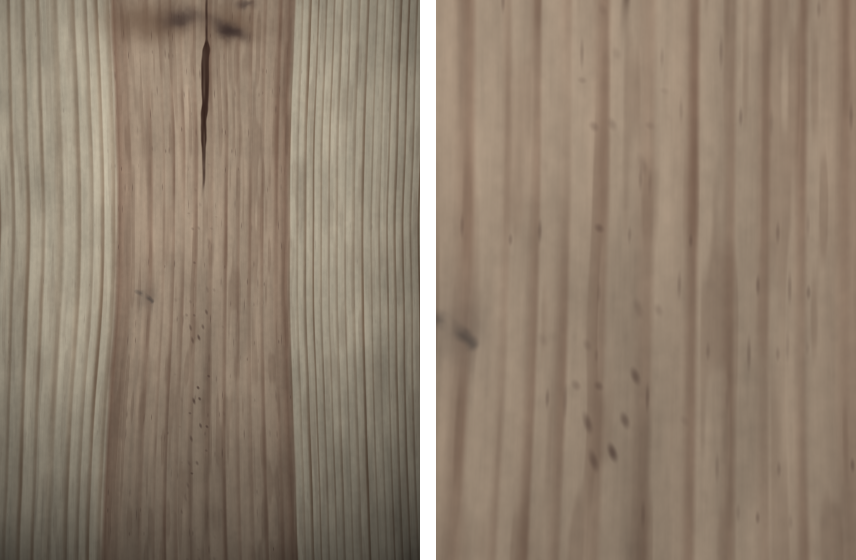
Left, the full canvas; right, a detail of the centre.
Write a WebGL 2 fragment shader that draws this texture.

```glsl
#version 300 es
precision highp float;

uniform vec2 u_resolution;
out vec4 fragColor;

float hash(vec2 p) {
    vec3 q = fract(p.xyx * vec3(0.1031, 0.1030, 0.0973));
    q += dot(q, q.yzx + 33.33);
    return fract((q.x + q.y) * q.z);
}

float noise(vec2 p) {
    vec2 i = floor(p), f = fract(p);
    f = f * f * (3.0 - 2.0 * f);
    float low = mix(hash(i), hash(i + vec2(1, 0)), f.x);
    float high = mix(hash(i + vec2(0, 1)), hash(i + vec2(1, 1)), f.x);
    return mix(low, high, f.y);
}

float fbm(vec2 p) {
    float sum = 0.0, amp = 0.5;
    for (int i = 0; i < 4; i++) {
        sum += amp * noise(p);
        p = p * 2.03 + 17.1;
        amp *= 0.5;
    }
    return sum;
}

float segmentDistance(vec2 p, vec2 a, vec2 b) {
    vec2 d = b - a;
    return length(p - a - d * clamp(dot(p - a, d) / dot(d, d), 0.0, 1.0));
}

float softSpot(vec2 p, vec2 center, vec2 radius) {
    vec2 d = (p - center) / radius;
    return exp(-dot(d, d));
}

// Growth rings: latewood lines of varied width and strength, with a faint shoulder
float rings(float phase, float y, float fading) {
    float id = floor(phase), t = fract(phase);
    float strength = mix(0.45, 1.0, hash(vec2(id, 4.0)));
    float fade = mix(1.0, 1.5 * noise(vec2(id * 3.7, y * 5.0)), fading);
    float start = mix(0.35, 0.58, hash(vec2(id, 9.0)));
    float line = smoothstep(start, 0.76, t) * (1.0 - smoothstep(0.78, 0.95, t));
    float shoulder = smoothstep(0.0, 0.6, t) * (1.0 - smoothstep(0.8, 1.0, t));
    return (0.8 * line + 0.2 * shoulder) * strength * fade;
}

// Thin broken streaks along the grain
float streaks(vec2 p, vec2 scale, float threshold) {
    float shape = noise(p * scale) * (0.6 + 0.5 * noise(p * scale * 0.31 + 5.0));
    return smoothstep(threshold, threshold + 0.25, shape);
}

// Short vertical pores scattered over a jittered grid
float flecks(vec2 p, vec2 grid, float density) {
    vec2 cell = floor(p * grid), f = fract(p * grid);
    vec2 center = 0.35 + 0.3 * vec2(hash(cell + 3.1), hash(cell + 8.7));
    vec2 d = abs(f - center) / vec2(0.24, 0.1 + 0.22 * hash(cell + 5.3));
    float present = step(hash(cell + 21.0), density) * mix(0.3, 1.0, hash(cell + 2.0));
    return present * (1.0 - smoothstep(0.1, 1.3, length(d)));
}

// Split running down from the top: hairline, wide belly, long taper
float crack(vec2 p) {
    float center = 0.483 + 0.021 * (p.y - 0.86) + 0.004 * (noise(vec2(2.0, p.y * 22.0)) - 0.5);
    float belly = smoothstep(0.87, 1.17, p.y) * (1.0 - smoothstep(1.2, 1.245, p.y));
    float width = 0.002 + 0.008 * belly * (0.7 + 0.5 * noise(vec2(7.0, p.y * 45.0)));
    float body = 1.0 - smoothstep(width - 0.002, width + 0.003, abs(p.x - center));
    float broken = mix(0.4 + 0.6 * noise(vec2(3.0, p.y * 50.0)), 1.0, smoothstep(0.0, 0.3, belly));
    return body * broken * smoothstep(0.85, 0.9, p.y) * (0.7 + 0.3 * noise(p * vec2(220, 25)));
}

void main() {
    vec2 uv = gl_FragCoord.xy / u_resolution;
    vec2 p = gl_FragCoord.xy / u_resolution.x;

    // Straighten the gently bowed boards
    float wobble = 0.006 * (noise(vec2(p.x * 4.0, p.y * 5.0)) - 0.5);
    float leftBow = 0.038 * smoothstep(0.05, 0.6, uv.y) - 0.02 * smoothstep(0.65, 1.05, uv.y) - 0.025;
    float rightBow = 0.01 - 0.02 * sin(3.14 * clamp(1.0 - uv.y * 0.9, 0.0, 1.0));
    float bow = mix(leftBow, rightBow, smoothstep(0.2, 0.72, p.x));
    float x = p.x - wobble - bow * mix(0.5, 1.0, smoothstep(0.0, 0.25, p.x));

    // Dark heartwood between two pale sapwood bands
    float edge = x + 0.006 * (noise(vec2(x * 60.0, p.y * 9.0)) - 0.5);
    float heart = smoothstep(0.26, 0.274, edge) * (1.0 - smoothstep(0.692, 0.705, edge));
    float rim = heart * (exp(-abs(x - 0.274) / 0.016) + exp(-abs(x - 0.688) / 0.016));
    float phase = 30.0 * x + 22.0 * max(x - 0.69, 0.0) + 1.3 * noise(vec2(x * 11.0, 1.5));
    float ring = rings(phase, p.y, mix(0.35, 0.8, heart));

    vec3 sapColor = mix(vec3(0.71, 0.672, 0.592), vec3(0.46, 0.375, 0.30), 0.8 * ring);
    vec3 heartColor = mix(vec3(0.62, 0.55, 0.475), vec3(0.41, 0.31, 0.255), 0.58 * ring);
    vec3 color = mix(sapColor, heartColor, heart);
    color = mix(color, vec3(0.41, 0.30, 0.245), 0.55 * min(rim, 1.0));

    // Fibres, stains and fine surface grain
    float fibre = fbm(vec2(x * 110.0, p.y * 9.0)) - 0.47;
    float band = fbm(vec2(x * 26.0, p.y * 2.0) + 9.0) - 0.47;
    float mottle = fbm(p * vec2(12.0, 9.0)) - 0.47;
    float grain = fbm(p * vec2(120, 95)) - 0.47;
    color *= 1.0 + 0.15 * fibre + 0.15 * band + 0.16 * mottle + 0.07 * grain;
    float veins = streaks(vec2(x, p.y), vec2(120, 11), 0.46) * mix(0.1, 0.2, heart);
    color = mix(color, vec3(0.36, 0.27, 0.22), veins);

    float pores = flecks(vec2(x, p.y), vec2(120, 22), 0.1) * mix(0.1, 0.3, heart);
    float middle = softSpot(p, vec2(0.475, 0.4), vec2(0.045, 0.4));
    vec2 tilted = p + vec2(0.37 + 0.25 * p.y, 0.37);
    float specks = flecks(tilted, vec2(62, 34), 0.22) * middle;
    color = mix(color, vec3(0.26, 0.19, 0.17), clamp(pores + 0.65 * specks, 0.0, 0.7));
    color *= 1.0 - 0.08 * softSpot(p, vec2(0.475, 0.45), vec2(0.04, 0.5));

    // Knots with smoky halos
    vec2 k = p + 0.026 * vec2(fbm(p * 28.0) - 0.47, fbm(p * 28.0 + 40.0) - 0.47);
    float halo = softSpot(k, vec2(0.36, 1.28), vec2(0.1, 0.05)) + softSpot(k, vec2(0.56, 1.28), vec2(0.055, 0.05));
    float core = 0.75 * softSpot(k, vec2(0.435, 1.288), vec2(0.045, 0.02));
    core += softSpot(k + vec2(0.0, 0.4 * (k.x - 0.547)), vec2(0.547, 1.262), vec2(0.036, 0.019));
    core += 0.6 * softSpot(k, vec2(0.585, 1.328), vec2(0.02, 0.01));
    color = mix(color, vec3(0.36, 0.27, 0.21), 0.55 * min(halo, 1.0));
    color = mix(color, vec3(0.20, 0.155, 0.15), 0.8 * min(core, 1.0));

    // Split and a small bruise
    color = mix(color, vec3(0.17, 0.105, 0.085), 0.92 * crack(p));
    float scratch = 1.0 - smoothstep(0.0, 0.009, segmentDistance(k, vec2(0.328, 0.64), vec2(0.36, 0.613)));
    float bruise = 0.5 * scratch * noise(p * 90.0) + 0.2 * softSpot(k, vec2(0.35, 0.62), vec2(0.025, 0.035));
    color = mix(color, vec3(0.25, 0.23, 0.22), bruise);

    // Lamp light falling off toward the lower corners
    vec2 fall = (uv - vec2(0.45, 0.7)) * vec2(0.86, 0.9);
    color *= 1.05 - 1.16 * dot(fall, fall);
    fragColor = vec4(clamp(color, 0.0, 1.0), 1.0);
}
```
